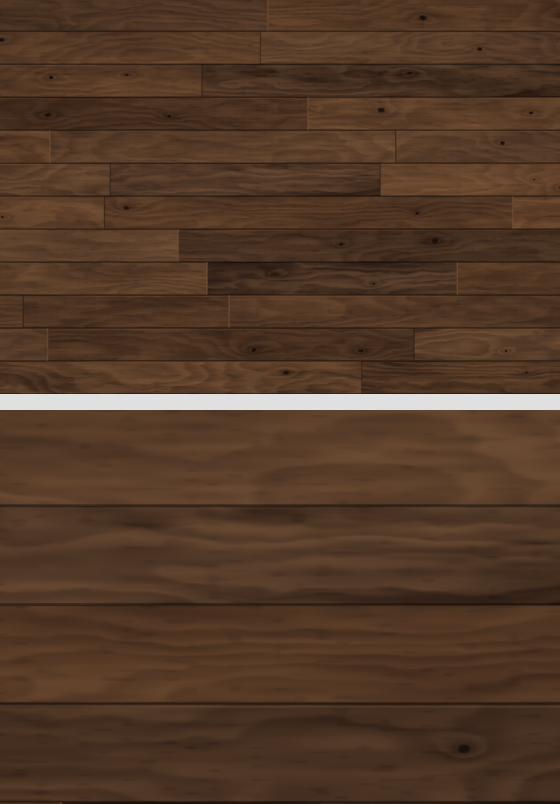
Top, the full canvas; bottom, a detail of the centre.
Write a Shadertoy shader that draws this texture.

```glsl
// Dark walnut plank floor: twelve rows of long boards with staggered end joints.
// Each board gets its own tone and seed; warped noise contours form the growth
// rings, stretched noise the fibres, and scattered knots bend the grain.

const float ROWS = 11.95;    // rows over the canvas height
const float BOARD = 0.85;    // mean board length, in canvas heights
const float KNOT_CELL = 0.2; // spacing of possible knots

float hash(vec2 p) {
    vec3 q = fract(p.xyx * 0.1031);
    q += dot(q, q.yzx + 33.33);
    return fract((q.x + q.y) * q.z);
}

float noise(vec2 p) {
    vec2 i = floor(p), f = fract(p);
    f = f * f * (3.0 - 2.0 * f);
    return mix(mix(hash(i), hash(i + vec2(1, 0)), f.x),
               mix(hash(i + vec2(0, 1)), hash(i + vec2(1, 1)), f.x), f.y);
}

float fbm(vec2 p) {
    float sum = 0.0, amp = 0.53;
    for (int i = 0; i < 4; i++) {
        sum += amp * noise(p);
        p = p * 2.03 + 17.3;
        amp *= 0.5;
    }
    return sum;
}

// Returns the knot core darkness, its halo, and the bend it gives the grain
vec3 knots(vec2 p, float seed) {
    vec3 result = vec3(0.0);
    float cell = floor(p.x / KNOT_CELL);
    for (float k = -1.0; k <= 1.0; k++) {
        vec2 id = vec2(cell + k + 50.0, seed);
        if (hash(id + 3.7) < 0.72) continue;
        vec2 center = vec2((cell + k + hash(id + 9.1)) * KNOT_CELL,
                           mix(0.25, 0.75, hash(id + 5.3)) / ROWS);
        float radius = mix(0.003, 0.010, pow(hash(id + 7.9), 1.6));
        vec2 d = p - center;
        float dist = length(d * vec2(0.8, 1.15)) + 0.003 * (noise(p * 190.0 + seed) - 0.5);
        result.x = max(result.x, 1.0 - smoothstep(radius * 0.4, radius * 1.15, dist));
        result.y += exp(-dot(d * vec2(0.45, 1.0), d * vec2(0.45, 1.0)) / (radius * radius * 5.0));
        result.z += exp(-length(d * vec2(0.4, 1.0)) / (radius * 2.2));
    }
    return result;
}

void mainImage(out vec4 fragColor, in vec2 fragCoord) {
    vec2 uv = fragCoord / iResolution.y;
    float pixel = 1.0 / iResolution.y;

    // Row and board under this point
    float row = floor(uv.y * ROWS);
    float v = fract(uv.y * ROWS);
    float along = uv.x / BOARD + hash(vec2(row, 4.0)) + 3.0;
    float cell = floor(along);
    float joint = mix(0.15, 0.85, hash(vec2(cell, row + 21.0)));
    float toJoint = (fract(along) - joint) * BOARD;
    vec2 board = vec2(cell + step(0.0, toJoint), row);
    float seed = floor(hash(board + 11.0) * 400.0);

    // Growth rings follow contours of a stretched field, bent around knots
    vec2 p = vec2(uv.x, v / ROWS);
    vec3 knot = knots(p, seed);
    float wander = fbm(vec2(p.x * 5.0, v * 1.4) + seed);
    float field = noise(vec2(p.x * 2.6 + seed, v * 1.3 + seed * 0.37)) * 6.0
                + wander * 3.0 + v * 1.5 + knot.z * 2.5
                + 0.25 * noise(vec2(p.x * 45.0, v * 9.0) + seed);
    float phase = fract(field);
    float ring = smoothstep(0.0, 0.7, phase) * (1.0 - smoothstep(0.75, 1.0, phase));
    float ringFade = 1.0 - smoothstep(0.25, 0.7, fwidth(field));

    // Fibres, pores and broad stains
    float fibre = noise(vec2(uv.x * 14.0 + seed, uv.y * 170.0)) - 0.5;
    float pore = smoothstep(0.68, 0.95, noise(vec2(uv.x * 55.0 + seed, uv.y * 260.0)));
    float cloud = fbm(vec2(p.x * 4.0, v * 2.2) + seed * 1.7) - 0.5;
    float figured = step(0.78, hash(board + 31.0));
    float streak = smoothstep(0.5, 0.75, fbm(vec2(p.x * 3.0, v * 3.0 + wander * 2.0) + seed));

    // Board tone plus grain
    float tone = 0.53 + 0.46 * (hash(board + 41.0) - 0.5);
    tone += 0.55 * cloud + 0.20 * fibre - 0.12 * pore;
    tone -= (0.19 + 0.08 * figured) * (ring - 0.4) * ringFade;
    tone -= 0.35 * figured * streak + 0.22 * min(knot.y, 1.0);
    vec3 color = mix(vec3(0.215, 0.140, 0.094), vec3(0.445, 0.310, 0.205),
                     clamp(tone, -0.25, 1.3));
    color *= mix(vec3(0.97, 1.0, 1.05), vec3(1.03, 1.0, 0.96), hash(board + 51.0));
    color = mix(color, vec3(0.085, 0.052, 0.036), 0.9 * knot.x);

    // Dark seams, with a worn light edge on some boards
    float seamDist = min(v, 1.0 - v) / ROWS;
    float seam = 1.0 - smoothstep(0.0004, 0.0012 + pixel, seamDist);
    float butt = 1.0 - smoothstep(0.0003, 0.0008 + pixel, abs(toJoint));
    float worn = smoothstep(0.5, 0.8, noise(vec2(uv.x * 3.0, row * 7.3)));
    float edge = 1.0 - smoothstep(0.0, 0.001 + pixel, abs((1.0 - v) / ROWS - 0.0028));
    color *= 1.0 - 0.42 * seam;
    color = mix(color, vec3(0.47, 0.31, 0.19), 0.35 * worn * edge);
    float lightButt = step(0.5, hash(vec2(cell, row + 61.0)));
    color = mix(color, mix(vec3(0.15, 0.095, 0.06), vec3(0.47, 0.32, 0.21), lightButt), 0.5 * butt);

    // Soft falloff of the light toward the borders
    vec2 c = fragCoord / iResolution.xy - 0.5;
    color *= 1.05 - 0.28 * dot(c, c);
    fragColor = vec4(color, 1.0);
}
```
